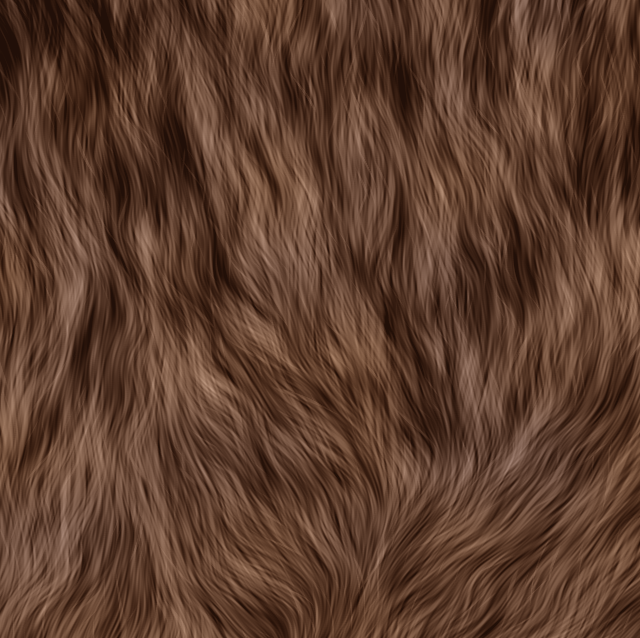
A WebGL 2 fragment shader for this texture:

```glsl
#version 300 es
precision highp float;

uniform vec2 u_resolution;
out vec4 fragColor;

float hash(vec2 cell) {
  vec3 q = fract(cell.xyx * 0.1031);
  q += dot(q, q.yzx + 33.33);
  return fract((q.x + q.y) * q.z);
}

float noise(vec2 p) {
  vec2 cell = floor(p);
  vec2 f = fract(p);
  f = f * f * (3.0 - 2.0 * f);
  return mix(mix(hash(cell), hash(cell + vec2(1, 0)), f.x),
             mix(hash(cell + vec2(0, 1)), hash(cell + vec2(1, 1)), f.x), f.y);
}

// Lie of the coat: angle away from straight down, positive to the right
float combAngle(vec2 p) {
  float low = 1.0 - smoothstep(0.1, 0.4, p.y);
  float left = 0.03 - 0.55 * low;
  float middle = 0.02 + 0.2 * p.x + 0.5 * (1.0 - smoothstep(0.15, 0.85, p.y));
  float right = -0.2 - 0.55 * (1.0 - smoothstep(0.2, 0.65, p.y));
  float parting = min(0.68 + 0.6 * (p.y - 0.25), 0.86) + 0.2 * (noise(p * 6.0 + 90.0) - 0.5);
  float angle = mix(left, middle, smoothstep(0.1, 0.42, p.x));
  angle = mix(angle, right, smoothstep(-0.13, 0.13, p.x - parting));
  return angle + 0.5 * (noise(p * 5.0 + 3.0) - 0.5)
               + 0.6 * (noise(p * 15.0 + 40.0) - 0.5);
}

// Noise averaged along the lie of the coat, scaled to unit deviation
float streak(vec2 p, float frequency, float len, float twist, float seed) {
  float stepLength = len / 28.0;
  vec2 offset = vec2(frequency * 0.37, seed * 37.0);
  float sum = noise(p * frequency + offset);
  float weights = 1.0;
  for (int side = -1; side <= 1; side += 2) {
    vec2 q = p;
    for (int i = 1; i <= 14; i++) {
      float angle = combAngle(q) + twist;
      q += float(side) * stepLength * vec2(sin(angle), -cos(angle));
      float weight = 0.5 + 0.5 * cos(float(i) * 0.2094);
      sum += weight * noise(q * frequency + offset);
      weights += weight;
    }
  }
  return (sum / weights - 0.5) * sqrt(len * frequency) * 3.3;
}

float blob(vec2 p, vec2 center, vec2 radius) {
  vec2 d = (p - center) / radius;
  return exp(-dot(d, d));
}

void main() {
  vec2 p = gl_FragCoord.xy / u_resolution.y;

  // Broad light and shade
  float tone = 0.58 + 0.2 * (noise(p * 4.0 + 11.0) - 0.5);
  tone -= 0.42 * blob(p, vec2(0.06, 0.98), vec2(0.26, 0.11));
  tone -= 0.32 * blob(p, vec2(0.58, 0.91), vec2(0.09, 0.08));
  tone -= 0.22 * blob(p, vec2(0.72, 0.33), vec2(0.14, 0.06));
  tone -= 0.14 * blob(p, vec2(0.47, 0.28), vec2(0.16, 0.12));
  tone += 0.06 * blob(p, vec2(0.15, 0.5), vec2(0.18, 0.25));

  // Overlapping locks, flatter toward the bottom
  float relief = mix(0.5, 1.0, smoothstep(0.1, 0.45, p.y));
  float lock = streak(p, 27.0, 0.2, 0.0, 1.0);
  tone += relief * 0.16 * lock;
  tone += relief * 0.11 * streak(p, 66.0, 0.16, 0.04, 2.0);

  // Single hairs fanning by lock, softer in the shaded gaps
  float fan = 0.07 * clamp(lock, -2.0, 2.0);
  float lit = 0.55 + 0.65 * clamp(tone, 0.0, 0.9);
  tone += lit * 0.07 * streak(p, 150.0, 0.12, fan, 3.0);
  tone += lit * 0.13 * streak(p, 330.0, 0.08, fan + 0.1, 4.0);
  tone += lit * 0.13 * streak(p, 300.0, 0.085, -fan - 0.12, 5.0);

  // Thin bright stray hairs crossing the locks
  float stray = max(streak(p, 230.0, 0.1, -0.32, 6.0), streak(p, 240.0, 0.1, 0.38, 7.0));
  tone += 0.2 * smoothstep(1.3, 2.7, stray);

  // Deep brown to tan, drifting between ginger and ash
  tone = max(tone, 0.0);
  tone -= 0.35 * max(tone - 0.8, 0.0);
  vec3 color = vec3(0.13, 0.06, 0.03)
             + vec3(0.42, 0.352, 0.31) * pow(vec3(tone), vec3(1.0, 1.15, 1.28));
  float ash = noise(p * 7.0 + 70.0) * smoothstep(0.0, 0.5, p.y + 0.2);
  color *= mix(vec3(1.02, 1.0, 0.92), vec3(0.98, 1.01, 1.06), ash);
  fragColor = vec4(color, 1.0);
}
```
